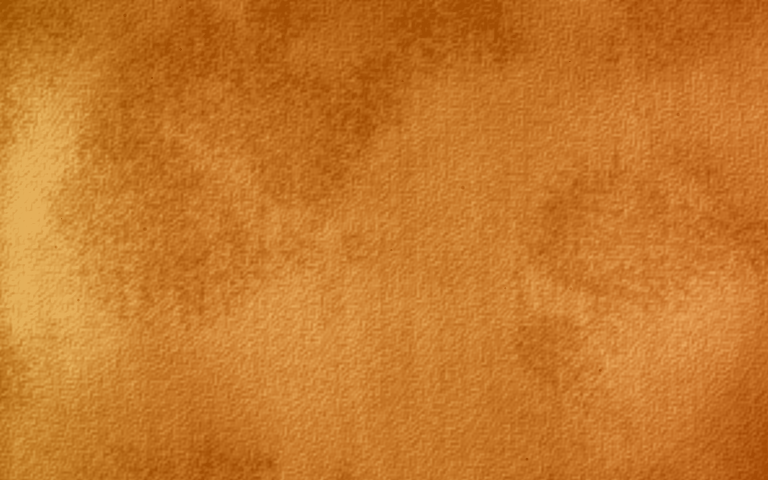
Give the GLSL for this texture, as a WebGL 1 fragment shader.

```glsl
precision highp float;
uniform vec2 u_resolution;

const vec3 UMBER = vec3(0.67, 0.345, 0.05);
const vec3 OCHRE = vec3(0.785, 0.475, 0.165);
const vec3 SAND = vec3(0.89, 0.635, 0.325);
const vec3 YELLOW_CAST = vec3(-0.015, 0.022, -0.005);
const vec3 PINK_CAST = vec3(0.012, -0.012, 0.008);

const float BASE_TONE = 0.77;
const float CLOUD_SCALE = 3.0;
const float CLOUD_DEPTH = 1.0;
const float STAIN_SCALE = 4.2;
const float STAIN_DEPTH = 0.30;
const float GRAIN_SCALE = 185.0;
const float GRAIN_DEPTH = 0.34;
const float MOTTLE_SCALE = 95.0;
const float THREAD_DEPTH = 0.13;
const float STREAK_DEPTH = 0.10;
const float SPECK_SCALE = 14.0;
const float SPECK_CHANCE = 0.06;

float hash(vec2 p) {
  return fract(sin(dot(p, vec2(127.1, 311.7))) * 43758.5453);
}

float noise(vec2 p) {
  vec2 cell = floor(p);
  vec2 f = fract(p);
  f = f * f * (3.0 - 2.0 * f);
  float low = mix(hash(cell), hash(cell + vec2(1.0, 0.0)), f.x);
  float high = mix(hash(cell + vec2(0.0, 1.0)), hash(cell + 1.0), f.x);
  return mix(low, high, f.y);
}

float fbm(vec2 p) {
  float sum = 0.0;
  float weight = 0.5;
  for (int i = 0; i < 5; i++) {
    sum += weight * noise(p);
    p = mat2(0.8, 0.6, -0.6, 0.8) * p * 2.03 + 7.3;
    weight *= 0.5;
  }
  return sum / 0.96875;
}

// Broad light: dark top, bottom and right, with a glow along the left
float broadLight(vec2 uv) {
  float top = smoothstep(0.70, 1.03, uv.y);
  float bottom = 1.0 - smoothstep(-0.03, 0.38, uv.y);
  float right = smoothstep(0.78, 1.02, uv.x);
  float rim = 1.0 - smoothstep(0.0, 0.025, uv.x);
  vec2 d = (uv - vec2(0.06, 0.52)) / vec2(0.09, 0.32);
  float glow = exp(-dot(d, d));
  return 0.20 * glow - 0.44 * top - 0.42 * bottom - 0.20 * right - 0.18 * rim;
}

// Worn patches whose fringes break up into coarse mottling
float stains(vec2 p) {
  float field = fbm(p * STAIN_SCALE + 31.0);
  float mottle = noise(p * MOTTLE_SCALE);
  float patchMask = smoothstep(0.48, 0.72, field + 0.10 * (mottle - 0.5));
  return patchMask * (0.45 + 1.1 * mottle);
}

// Side-lit tooth of the paper
float grain(vec2 p) {
  vec2 q = p * GRAIN_SCALE;
  float relief = noise(q) - noise(q + vec2(0.7, -0.8));
  return relief + 0.35 * (noise(q * 0.5 + 19.0) - 0.5);
}

// Short upright threads and long faint streaks
float weave(vec2 p) {
  float threads = noise(p * vec2(170.0, 55.0) + 5.0) - 0.5;
  float streaks = noise(p * vec2(60.0, 2.5) + 11.0) - 0.5;
  return THREAD_DEPTH * threads + STREAK_DEPTH * streaks;
}

// Rare tiny dark flecks
float specks(vec2 p) {
  vec2 q = p * SPECK_SCALE;
  vec2 cell = floor(q);
  vec2 center = 0.2 + 0.6 * vec2(hash(cell + 3.1), hash(cell + 8.7));
  float radius = mix(0.02, 0.06, hash(cell + 5.9));
  float dot_ = 1.0 - smoothstep(radius * 0.4, radius * 1.4, length(fract(q) - center));
  return dot_ * step(hash(cell + 1.7), SPECK_CHANCE);
}

void main() {
  vec2 uv = gl_FragCoord.xy / u_resolution;
  vec2 p = gl_FragCoord.xy / u_resolution.y;

  vec2 warp = vec2(noise(p * 5.0), noise(p * 5.0 + 40.0)) - 0.5;
  float clouds = fbm(p * vec2(1.0, 0.85) * CLOUD_SCALE + 0.5 * warp + 2.0) - 0.5;

  float tone = BASE_TONE + broadLight(uv) + CLOUD_DEPTH * clouds;
  tone -= STAIN_DEPTH * stains(p);
  tone += GRAIN_DEPTH * grain(p) + weave(p);
  tone -= 0.5 * specks(p);
  tone = clamp(tone, -0.15, 1.1);

  vec3 color = tone < 0.5 ? mix(UMBER, OCHRE, tone * 2.0)
                          : mix(OCHRE, SAND, tone * 2.0 - 1.0);
  color += YELLOW_CAST * (1.0 - smoothstep(0.02, 0.28, uv.x));
  color += PINK_CAST * smoothstep(0.55, 1.0, uv.x);
  gl_FragColor = vec4(clamp(color, 0.0, 1.0), 1.0);
}
```
